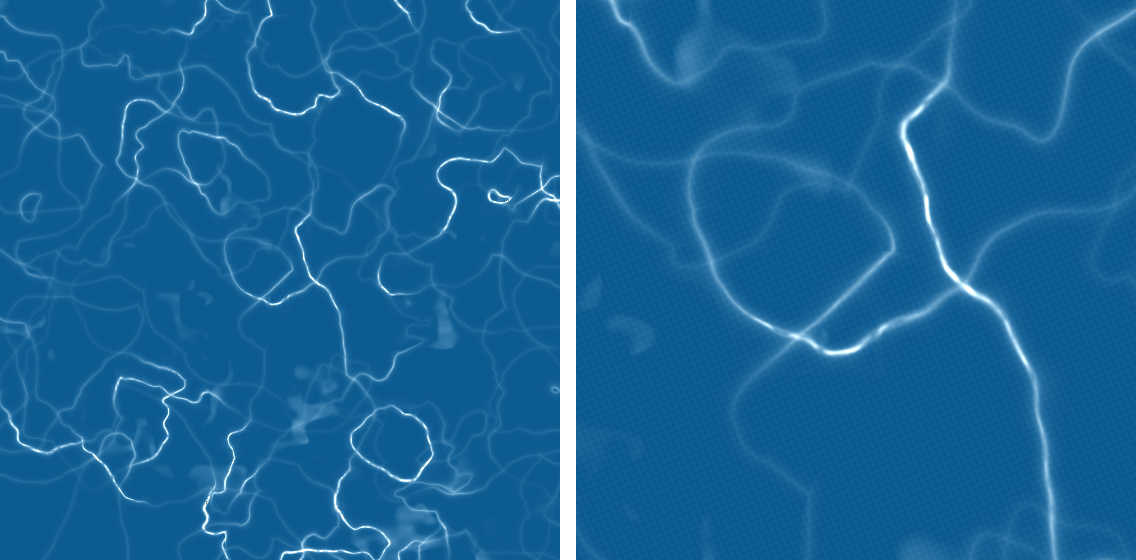
Left, the full canvas; right, a detail of the centre.
A Shadertoy shader for this texture:

```glsl
// Deep blue water crossed by thin, crinkled threads of pale caustic light.
#define WATER vec3(0.046, 0.355, 0.567)
#define LIGHT vec3(0.95, 0.76, 0.61)
#define LAYERS 5
#define CELLS 4.8
#define CORE_WIDTH 0.0017
#define GLOW_WIDTH 0.0042
#define FAINT_WIDTH 0.0029
#define FAINT_GAIN 0.1
#define BRIGHT_GAIN 0.72
#define BEND 0.06
#define CRINKLE 0.016
#define WEAVE_GAIN 0.015

float hash(vec2 p) {
    return fract(sin(dot(p, vec2(127.1, 311.7))) * 43758.5453);
}

// Smooth value noise in 0..1
float noise(vec2 p) {
    vec2 cell = floor(p), f = fract(p);
    f = f * f * (3.0 - 2.0 * f);
    float low = mix(hash(cell), hash(cell + vec2(1, 0)), f.x);
    float high = mix(hash(cell + vec2(0, 1)), hash(cell + vec2(1, 1)), f.x);
    return mix(low, high, f.y);
}

vec2 noise2(vec2 p) {
    return vec2(noise(p), noise(p + 37.3)) - 0.5;
}

// Folded noise: its creases put sharp corners into the threads
vec2 crease2(vec2 p) {
    return abs(noise2(p)) * 2.0 - 0.4;
}

// Signed field whose zero line is the path of the threads
float field(vec2 p, vec2 seed) {
    float rough = smoothstep(0.35, 0.75, noise(p * 6.0 - seed));
    vec2 fine = noise2(p * 48.0 + seed);
    p += BEND * noise2(p * 9.0 + seed) + 0.4 * BEND * crease2(p * 15.0 - seed);
    p += CRINKLE * rough * fine;
    vec2 q = mat2(0.83, 0.56, -0.56, 0.83) * p * CELLS + seed;
    return noise(q) - 0.5 + 0.45 * (noise(q * 2.1 + 11.7) - 0.5);
}

// Approximate distance to the thread; flat spots widen into soft patches
float threadDistance(vec2 p, vec2 seed) {
    float e = 0.001;
    float here = field(p, seed);
    vec2 slope = vec2(field(p + vec2(e, 0), seed), field(p + vec2(0, e), seed)) - here;
    return abs(here) / max(length(slope) / e, 1.1);
}

void mainImage(out vec4 fragColor, in vec2 fragCoord) {
    vec2 uv = fragCoord / iResolution.y;
    float pixel = 1.0 / iResolution.y;
    float light = 0.0, sparkle = 0.0;

    // Faint threads everywhere, lit up along short stretches
    for (int i = 0; i < LAYERS; i++) {
        vec2 seed = vec2(17.3, 29.1) * float(i + 1);
        float d = threadDistance(uv, seed);
        float faint = FAINT_GAIN * mix(0.25, 1.5, noise(uv * 7.0 + seed));
        float lit = noise(uv * 6.5 - seed);
        float bright = smoothstep(0.56, 0.92, lit) * mix(0.5, 1.3, noise(uv * 28.0 + seed));
        float warm = smoothstep(0.4, 0.8, lit);
        float width = max(CORE_WIDTH * mix(0.6, 1.7, noise(uv * 18.0 + seed)), 0.7 * pixel);
        float line = bright * exp(-d * d / (width * width));
        light += faint * exp(-d / FAINT_WIDTH);
        light += BRIGHT_GAIN * line + 0.17 * warm * exp(-d / GLOW_WIDTH);
        sparkle = max(sparkle, line);
    }

    // Rare rippled patches of haze
    float patchy = noise(uv * 15.0 + 1.5 * noise2(uv * 30.0) + 4.0);
    float haze = smoothstep(0.78, 0.95, patchy) * smoothstep(0.5, 0.75, noise(uv * 5.0 + 61.0));
    light += 0.17 * haze * mix(0.5, 1.3, noise(uv * vec2(60.0, 90.0)));

    // Broken glints and a few dark flecks on the brightest stretches
    float grain = noise(uv * 190.0);
    light *= mix(1.0, 0.45 + 1.1 * grain, smoothstep(0.1, 0.5, sparkle));
    float fleck = smoothstep(0.78, 0.95, grain) * smoothstep(0.45, 0.8, sparkle)
                * smoothstep(0.6, 0.8, noise(uv * 12.0 + 5.0));

    // Fine slanted weave over the water
    float weave = sin(dot(uv, vec2(420.0, 1050.0))) * sin(dot(uv, vec2(1050.0, -420.0)));
    vec3 color = WATER + LIGHT * light + WEAVE_GAIN * weave;
    color = mix(color, vec3(0.2, 0.26, 0.32), 0.8 * fleck);
    fragColor = vec4(clamp(color, 0.0, 1.0), 1.0);
}
```
